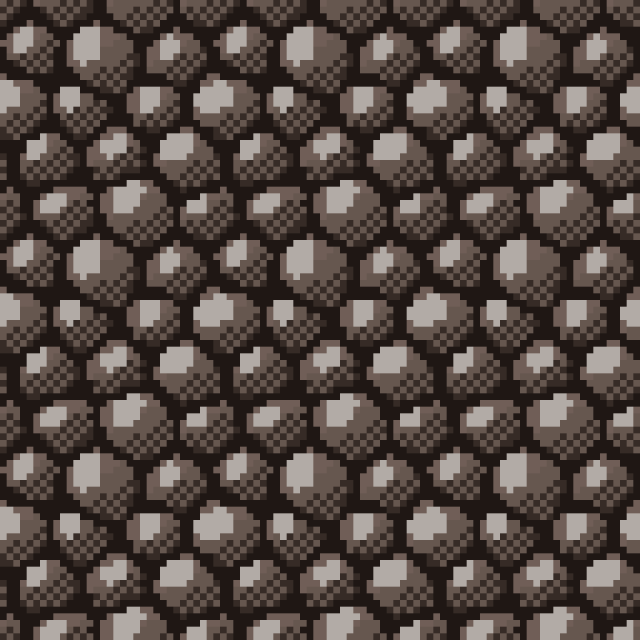
This texture is drawn by a WebGL 2 fragment shader. Its source:

```glsl
#version 300 es
precision highp float;

#define TILES 3.0                // repeats across and down
#define TILE_CELLS 32.0          // blocky cells along one repeat
#define STONES vec2(3.0, 4.0)    // stones along one repeat
#define JITTER vec2(0.16, 0.22)  // scatter of stone centres
#define SIZE_SPREAD 9.0          // difference between large and small stones
#define CRACK 0.82               // half width of a crack, in cells
#define ROUNDING 1.7             // lower is rounder
#define GLINT vec2(2.5, 1.75)    // radii of the highlight, in cells
#define DITHER_START 0.45        // where the checkered shade begins

uniform vec2 u_resolution;
out vec4 fragColor;

const vec3 CRACK_COLOR = vec3(0.12, 0.09, 0.08);
const vec3 SHADE_COLOR = vec3(0.21, 0.17, 0.15);
const vec3 STONE_COLOR = vec3(0.40, 0.34, 0.31);
const vec3 RIM_COLOR = vec3(0.44, 0.37, 0.34);
const vec3 GLINT_COLOR = vec3(0.70, 0.67, 0.65);
const vec2 SHADE_DIR = vec2(0.5, -0.866);
const float TAU = 6.28318;

float hash(vec2 p) {
  return fract(sin(dot(p, vec2(127.1, 311.7))) * 43758.5);
}

// Centre in cells (xy) and relative size (z) of the stone with this id
vec3 stone(vec2 id) {
  vec2 w = mod(id, STONES);
  vec2 scatter = vec2(hash(w + 3.0), hash(w + 17.0)) - 0.5;
  float rowShift = 0.55 + 0.4 * cos(TAU * w.y / STONES.y - 0.24);
  vec2 centre = id + vec2(rowShift, 0.0) + scatter * JITTER;
  float size = cos(TAU / 3.0 * (w.x + 2.0 * w.y - 1.0));
  return vec3(centre * TILE_CELLS / STONES, size);
}

// Weighted squared distance to a stone
float power(vec2 p, vec3 s) {
  vec2 d = p - s.xy;
  return dot(d, d) - SIZE_SPREAD * s.z;
}

vec3 cellColor(vec2 cell) {
  cell = mod(cell, TILE_CELLS);
  vec2 p = cell + 0.5;
  vec2 base = floor(p * STONES / TILE_CELLS);

  // Nearest stone
  vec2 nearId = base;
  vec3 near = stone(base);
  float best = power(p, near);
  for (int y = -2; y <= 2; y++)
    for (int x = -2; x <= 2; x++) {
      vec2 id = base + vec2(x, y);
      vec3 s = stone(id);
      float d = power(p, s);
      if (d < best) { best = d; near = s; nearId = id; }
    }

  // Rounded distance to the borders with its neighbours
  float sum = 0.0;
  for (int y = -2; y <= 2; y++)
    for (int x = -2; x <= 2; x++) {
      vec2 id = base + vec2(x, y);
      if (id == nearId) continue;
      vec3 s = stone(id);
      float border = (power(p, s) - best) / (2.0 * distance(s.xy, near.xy));
      sum += exp(-ROUNDING * border);
    }
  float edge = -log(sum) / ROUNDING + 0.35 * (hash(cell) - 0.5);

  vec2 local = p - near.xy;
  float shade = dot(local, SHADE_DIR);
  float variant = hash(mod(nearId, STONES) + 31.0);

  // Cracks, with a few worn cells below the stones
  if (edge < CRACK)
    return edge > CRACK - 0.3 && shade > 2.2 ? SHADE_COLOR : CRACK_COLOR;

  // Slanted highlight on the upper left
  float scale = 1.0 + 0.22 * near.z;
  float angle = 0.85 + 1.3 * (variant - 0.5);
  vec2 axis = vec2(cos(angle), sin(angle));
  vec2 g = local - vec2(-1.4, 1.5) * scale;
  g = vec2(dot(g, axis), dot(g, vec2(-axis.y, axis.x))) / (GLINT * scale);
  if (dot(g, g) < 1.0) return GLINT_COLOR;

  // Checkered shade on the lower right
  float start = DITHER_START + near.z + 0.9 * (variant - 0.5);
  if (shade > start && mod(cell.x + cell.y, 2.0) < 0.5) return SHADE_COLOR;
  return shade < -0.9 ? RIM_COLOR : STONE_COLOR;
}

void main() {
  // Blend the cells covered by this fragment for smooth borders
  vec2 width = TILES * TILE_CELLS / u_resolution;
  vec2 pos = gl_FragCoord.xy * width;
  vec2 lo = floor(pos - 0.5 * width);
  vec2 hi = floor(pos + 0.5 * width);
  vec2 blend = clamp((pos + 0.5 * width - hi) / width, 0.0, 1.0);
  vec3 color = cellColor(hi);
  if (lo != hi) {
    vec3 bottom = mix(cellColor(lo), cellColor(vec2(hi.x, lo.y)), blend.x);
    vec3 top = mix(cellColor(vec2(lo.x, hi.y)), color, blend.x);
    color = mix(bottom, top, blend.y);
  }
  fragColor = vec4(color, 1.0);
}
```
